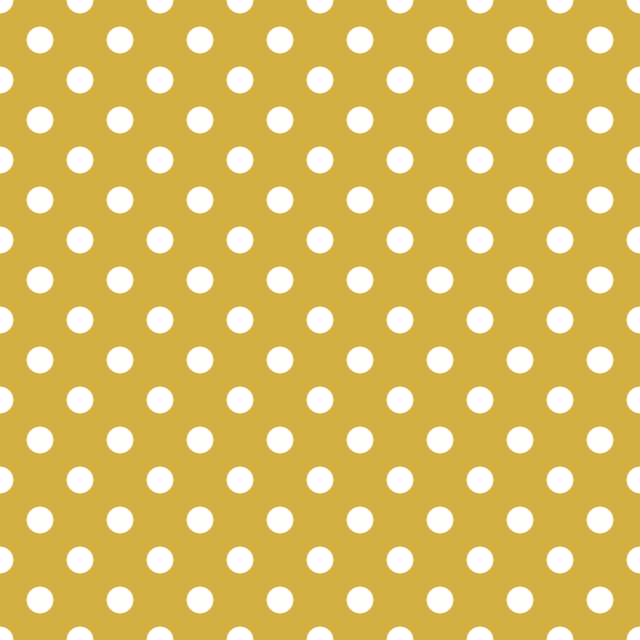
This pattern is drawn by a WebGL 2 fragment shader. Its source:

```glsl
#version 300 es
precision highp float;
// White polka dots in staggered rows on a plain mustard-gold ground.

uniform vec2 u_resolution;
out vec4 fragColor;

// Signed distance to the nearest dot of a unit square lattice
float dotLattice(vec2 p, float radius) {
    return length(fract(p + 0.5) - 0.5) - radius;
}

void main() {
    // Eight whole cells each way, so opposite edges join
    vec2 cell = gl_FragCoord.xy / u_resolution * 8.0;
    float pixel = 8.0 / min(u_resolution.x, u_resolution.y);

    // Dots on the cell corners and in the cell centres
    float dist = min(dotLattice(cell, 1.0 / 6.0), dotLattice(cell + 0.5, 1.0 / 6.0));
    float dotMask = 1.0 - smoothstep(-0.75 * pixel, 0.75 * pixel, dist);

    vec3 gold = vec3(0.827, 0.682, 0.25);
    vec3 white = vec3(0.995, 1.0, 0.993);
    fragColor = vec4(mix(gold, white, dotMask), 1.0);
}
```
